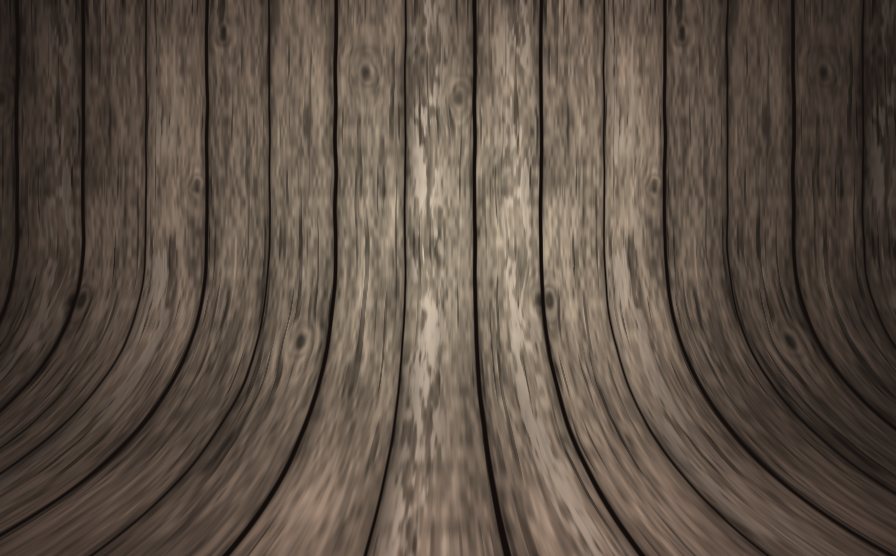
Reproduce this background procedurally as a Shadertoy shader.

```glsl
float hash(vec2 p) {
    return fract(sin(dot(p, vec2(127.1, 311.7))) * 43758.545);
}

float noise(vec2 p) {
    vec2 i = floor(p), f = fract(p);
    f = f * f * (3.0 - 2.0 * f);
    return mix(mix(hash(i), hash(i + vec2(1, 0)), f.x),
               mix(hash(i + vec2(0, 1)), hash(i + vec2(1, 1)), f.x), f.y);
}

float fbm(vec2 p) {
    float sum = 0.0, amp = 0.53;
    for (int i = 0; i < 4; i++) {
        sum += amp * noise(p);
        p = p * 2.03 + 11.7;
        amp *= 0.5;
    }
    return sum;
}

// Knot centre inside each of the seven repeating planks: across, height
const vec2 KNOTS[7] = vec2[7](vec2(0.95, 0.46), vec2(0.1, 0.46), vec2(0.84, 0.66),
    vec2(0.28, 0.945), vec2(0.62, 0.39), vec2(0.45, 0.87), vec2(0.78, 0.82));

// Pale worn paint: centre across the plank, strength
vec2 wornPaint(int id) {
    if (id == 0) return vec2(0.64, 0.9);
    if (id == 2) return vec2(0.3, 0.8);
    if (id == 6) return vec2(0.32, 1.0);
    return vec2(0.5, 0.15);
}

void mainImage(out vec4 fragColor, in vec2 fragCoord) {
    vec2 uv = fragCoord / iResolution.xy;

    // Upright wall that bends forward into a fanned floor
    float bend = max(0.0, 1.0 - uv.y / 0.6025);
    float spread = 1.0 + 1.03 * pow(bend, 2.65);
    float wallX = 0.495 + (uv.x - 0.495) / spread;
    float along = uv.y + 0.1 * bend * bend * bend;

    // Uneven plank widths, repeating every seven planks
    float k = (wallX - 0.0163) / 0.073;
    k += 0.027 - 0.08 * cos(6.2832 * (k - 0.75) / 7.0);
    float wobble = 0.022 * (noise(vec2(floor(k + 0.5) * 9.0, along * 16.0)) - 0.5);
    float plank = k + wobble;
    float id = mod(floor(plank), 7.0);
    float f = fract(plank);
    vec2 seed = vec2(id * 37.0, id * 13.0);

    // Knot, with the grain flowing around it
    vec2 knot = KNOTS[int(id)];
    vec2 q = vec2(f - knot.x, (along - knot.y) * 8.5);
    float r = length(q * vec2(1.0, 0.6)) + 0.07 * (noise(q * 7.0 + seed) - 0.5);
    float around = exp(-18.0 * r * r);
    float g = f - 0.5 * q.x * around + 0.05 * (noise(vec2(f * 3.0, along * 9.0) + seed) - 0.5);

    // Grain layers, from broad stains to hairline cracks
    float broad = fbm(vec2(g * 2.5, along * 7.0) + seed);
    float fibre = fbm(vec2(g * 15.0, along * 8.0) + seed);
    float fine = noise(vec2(g * 30.0, along * 55.0) + seed);
    float crack = smoothstep(0.72, 0.92, noise(vec2(g * 24.0, along * 9.0) + seed + 5.0));
    float wood = 0.22 + 0.58 * broad + 0.58 * fibre + 0.36 * fine;
    wood *= 1.0 - 0.35 * crack;
    wood *= 0.9 + 0.2 * hash(vec2(id, 4.0));
    wood *= 1.0 + 0.1 * sin(r * 48.0 + 9.0 * broad) * around;
    wood *= 1.0 - 0.4 * smoothstep(0.1, 0.02, r);

    // Worn paint, broken into gritty flakes
    vec2 worn = wornPaint(int(id));
    float band = exp(-pow((g - worn.x) / 0.25, 2.0));
    float flakes = fbm(vec2(g * 9.0, along * 12.0) + seed + 21.0);
    float paint = worn.y * band * smoothstep(0.42, 0.62, flakes + 0.22 * (fine - 0.5));

    // Central glow and a lit floor
    vec2 c = (uv - vec2(0.5, 0.58)) * vec2(2.6, 1.75);
    float glow = exp(-dot(c, c));
    float light = 0.1 + 0.47 * glow + 0.2 * smoothstep(0.28, 0.0, uv.y) * (1.0 - 0.5 * abs(c.x));
    vec3 tint = mix(vec3(1.21, 0.98, 0.85), vec3(1.1, 1.0, 0.86), glow);
    vec3 col = tint * light * wood;
    col = mix(col, mix(tint, vec3(1.08, 1.0, 0.92), 0.6) * light * 1.42, 0.8 * paint);

    // Dark seams, alternately narrow, with a soft shade beside them
    float seamId = mod(floor(plank + 0.5), 7.0);
    bool narrow = seamId > 1.0 && mod(seamId, 2.0) < 0.5;
    float halfWidth = narrow ? 0.01 : 0.024;
    float edge = min(f, 1.0 - f);
    float aa = fwidth(k);
    col *= 1.0 - 0.4 * exp(-edge * 16.0);
    col = mix(vec3(0.07, 0.05, 0.042), col,
              smoothstep(halfWidth - 0.8 * aa, halfWidth + 1.1 * aa, edge));

    fragColor = vec4(clamp(col, 0.0, 1.0), 1.0);
}
```
